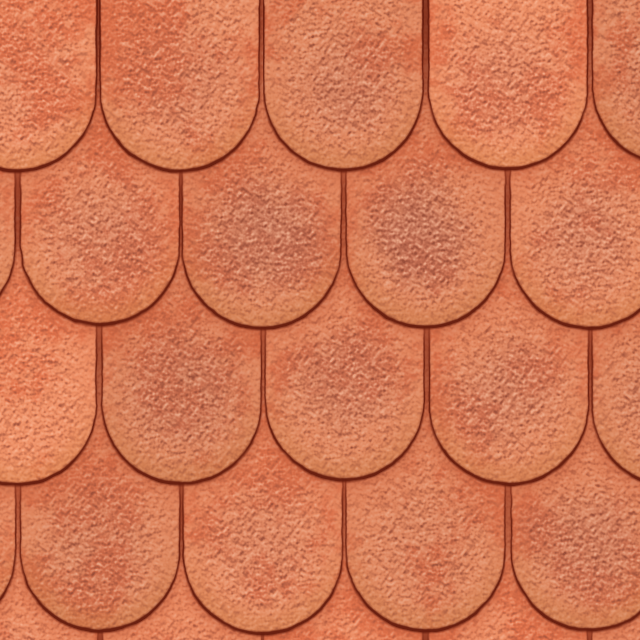
This texture is drawn by a Shadertoy shader. Its source:

```glsl
const float TILE_PITCH = 0.2555;     // horizontal repeat
const float TILE_RADIUS = 0.1232;    // half width and rounded end
const float FIRST_GAP = 0.027;       // left gap of the odd rows
const float FIRST_BOTTOM = 0.262;    // depth of row 0, from the top
const float ROW_PITCH = 0.2535;
const float ROW_SHRINK = 0.0045;     // rows draw closer downwards
const float BOTTOM_JITTER = 0.014;
const float SIDE_JITTER = 0.004;
const float EDGE_WOBBLE = 0.0026;
const float SIDE_SHADOW = 0.0038;    // contact shadow widths
const float BOTTOM_SHADOW = 0.0072;
const float SHADOW_DROP = 0.0015;
const float GRAIN_SCALE = 235.0;
const float GRAIN_STRENGTH = 1.35;
const vec2 WORN_CENTER = vec2(0.52, 0.70);

const vec3 CLAY = vec3(0.900, 0.540, 0.380);
const vec3 RED_CLAY = vec3(0.860, 0.435, 0.285);
const vec3 WORN_CLAY = vec3(0.765, 0.455, 0.355);
const vec3 TAN_RIM = vec3(0.830, 0.500, 0.310);
const vec3 GRAIN_LIGHT = vec3(0.955, 0.690, 0.560);
const vec3 GRAIN_DARK = vec3(0.600, 0.300, 0.220);
const vec3 CREVICE = vec3(0.390, 0.105, 0.050);
const mat2 TURN = mat2(0.8, 0.6, -0.6, 0.8);

float hash(vec2 p) {
    vec3 q = fract(vec3(p.xyx) * 0.1031);
    q += dot(q, q.yzx + 33.33);
    return fract((q.x + q.y) * q.z);
}

float noise(vec2 p) {
    vec2 cell = floor(p), f = fract(p);
    f = f * f * (3.0 - 2.0 * f);
    return mix(mix(hash(cell), hash(cell + vec2(1, 0)), f.x),
               mix(hash(cell + vec2(0, 1)), hash(cell + vec2(1, 1)), f.x), f.y);
}

float fbm(vec2 p) {
    float sum = 0.0, amplitude = 0.5;
    for (int i = 0; i < 4; i++) {
        sum += amplitude * noise(p);
        p = 2.0 * TURN * p + 17.3;
        amplitude *= 0.5;
    }
    return sum / 0.9375;
}

// Straight sides above the origin, a half circle below it
float tileDistance(vec2 p) {
    return length(vec2(p.x, min(p.y, 0.0))) - TILE_RADIUS;
}

// Two turned layers keep the grain free of a visible lattice
float grainHeight(vec2 p) {
    return 0.6 * noise(TURN * p) + 0.5 * noise(p.yx * TURN * 0.63 + 31.7);
}

vec3 tileColor(vec2 uv, vec2 p, float d, vec2 id) {
    vec2 q = uv + 3.0 + 5.0 * id;
    float inside = smoothstep(0.0, 0.05, -d);
    float low = 1.0 - smoothstep(-0.11, 0.04, p.y);

    // Broad staining, with a worn patch of its own on each tile
    float stain = fbm(q * 12.0) + 0.25 * (noise(q * 85.0) - 0.5);
    vec3 color = mix(RED_CLAY, CLAY, smoothstep(0.28, 0.62, stain + 0.12 * low));
    float wornRadius = length(p - vec2(0.0, 0.02)) + 0.09 * (stain - 0.5);
    float wear = 1.0 - smoothstep(0.03, 0.125, wornRadius);
    vec2 away = uv - WORN_CENTER;
    wear *= 0.45 * hash(id + 7.7) + 0.6 * exp(-dot(away, away) / 0.06);
    color = mix(color, WORN_CLAY, min(wear, 0.95));
    color = mix(color, TAN_RIM, 0.7 * low * (1.0 - inside));

    // Sandy grain lit from above, finer along the rim
    vec2 g = q * GRAIN_SCALE;
    float height = grainHeight(g);
    float relief = 0.75 * (height - grainHeight(g + vec2(-0.25, 0.85)));
    relief += 0.55 * (height - 0.55) + 0.35 * (noise(TURN * g * 1.5) - 0.5);
    relief *= GRAIN_STRENGTH * mix(0.5, 0.9 + 0.45 * wear, inside);
    color = mix(color, GRAIN_LIGHT, clamp(relief, 0.0, 0.9));
    color = mix(color, GRAIN_DARK, clamp(-relief, 0.0, 0.9));

    // Soft dark turn of the lower edge
    color = mix(color, CREVICE, 0.5 * (0.3 + 0.7 * low) * smoothstep(-0.004, 0.001, d));
    return color * mix(0.955, 1.035, hash(id + 2.1));
}

void mainImage(out vec4 fragColor, in vec2 fragCoord) {
    vec2 uv = fragCoord / iResolution.y;
    float pixel = 1.0 / iResolution.y;
    float wobble = EDGE_WOBBLE * (fbm(uv * 60.0) - 0.5);
    vec3 color = CREVICE;

    // Lower rows first; each higher row overlaps them
    for (int row = 4; row >= 0; row--) {
        float r = float(row);
        float gap = FIRST_GAP + 0.5 * TILE_PITCH * (1.0 - mod(r, 2.0));
        float x = (uv.x - gap) / TILE_PITCH;
        vec2 id = vec2(floor(x), r) + 20.0;
        float bottom = FIRST_BOTTOM + ROW_PITCH * r - ROW_SHRINK * r * r;
        bottom += BOTTOM_JITTER * (hash(id) - 0.5);
        vec2 p = vec2((fract(x) - 0.5) * TILE_PITCH, uv.y - 1.0 + bottom - TILE_RADIUS);
        p.x += SIDE_JITTER * (hash(id + 4.4) - 0.5);
        float d = tileDistance(p) + wobble;

        // Red tint and contact shadow on the row beneath, widest at the bottom
        float reach = max(tileDistance(p + vec2(0.0, SHADOW_DROP)) + wobble, 0.0);
        float down = clamp(-p.y / TILE_RADIUS, 0.0, 1.0);
        float contact = 1.0 - smoothstep(0.0, mix(SIDE_SHADOW, BOTTOM_SHADOW, down), reach);
        float depth = mix(0.65, 0.95, down) * contact * (0.75 + 0.5 * noise(uv * 45.0));
        depth += 0.25 * exp(-reach / 0.008);

        // Side gaps differ in darkness and deepen under the row above
        float gapDark = hash(vec2(floor(x + 0.5), r) + 51.0);
        float gapTop = smoothstep(0.0, 0.12, p.y);
        depth += (0.1 + 0.3 * gapDark + 0.25 * gapTop) * smoothstep(-0.03, 0.01, p.y);
        color = mix(color, RED_CLAY, 0.55 * exp(-reach / 0.03));
        color = mix(color, CREVICE, min(depth, 0.95));

        float cover = 1.0 - smoothstep(-pixel, pixel, d);
        color = mix(color, tileColor(uv, p, d, id), cover);
    }
    fragColor = vec4(clamp(color, 0.0, 1.0), 1.0);
}
```
